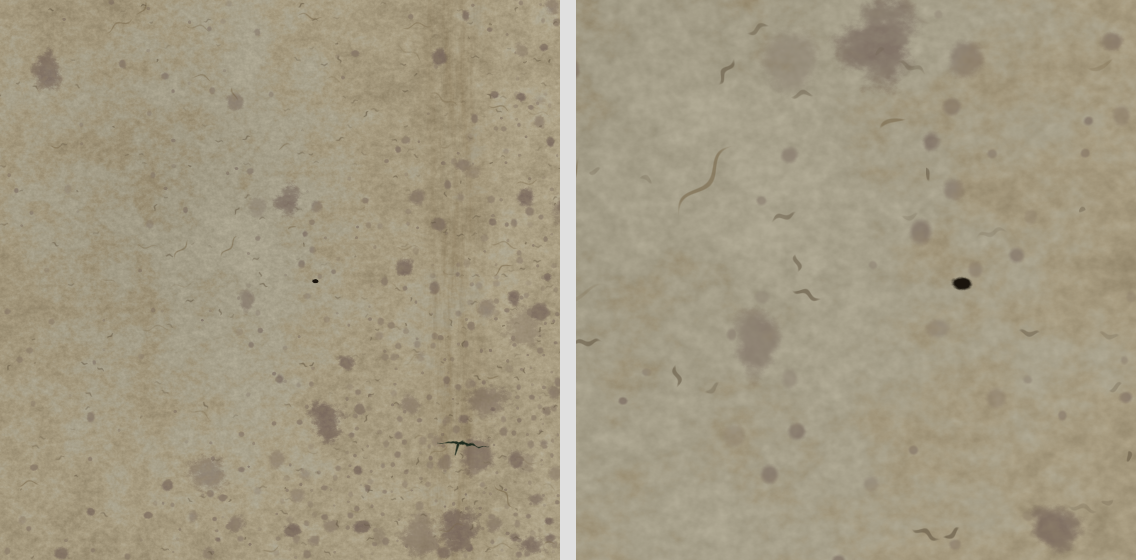
Left: the whole. Right: its middle third, enlarged.
Give the GLSL for this texture, as a Shadertoy shader.

```glsl
// Weathered plaster: mottled tan and blue-grey ground with fine grain,
// mauve-brown stains gathered at the lower right, hairline marks and one crack.
// Gradient noise makes the ground; jittered cells scatter stains and marks.

vec3 hash3(vec2 p) {
    vec3 q = fract(vec3(p.xyx + 17.0) * vec3(0.1031, 0.1030, 0.0973));
    q += dot(q, q.yxz + 33.33);
    return fract((q.xxy + q.yzz) * q.zyx);
}

float corner(vec2 cell, vec2 offset) {
    float a = 6.2832 * hash3(cell).x;
    return dot(vec2(cos(a), sin(a)), offset);
}

float gradientNoise(vec2 p) {
    vec2 i = floor(p), f = fract(p), e = vec2(1, 0);
    vec2 u = f * f * f * (f * (f * 6.0 - 15.0) + 10.0);
    return mix(mix(corner(i, f), corner(i + e, f - e), u.x),
               mix(corner(i + e.yx, f - e.yx), corner(i + 1.0, f - 1.0), u.x), u.y);
}

float fbm(vec2 p) {
    float sum = 0.0, amp = 0.5;
    for (int i = 0; i < 5; i++) {
        sum += amp * gradientNoise(p);
        p = mat2(1.6, 1.2, -1.2, 1.6) * p + 7.3;
        amp *= 0.58;
    }
    return sum;
}

// Share of cells that hold a stain: highest at the lower right.
float stainDensity(vec2 p) {
    return mix(0.05, 0.62, smoothstep(0.22, 0.9, 0.8 * p.x - 0.6 * p.y + 0.25));
}

// Soft ragged blots, one candidate per cell.
float stains(vec2 uv, float cells, float seed, float wobble) {
    vec2 p = uv * cells, id = floor(p);
    float mask = 0.0;
    for (int y = -1; y <= 1; y++)
    for (int x = -1; x <= 1; x++) {
        vec2 cell = id + vec2(x, y);
        vec3 h = hash3(cell + seed), k = hash3(cell + seed + 51.0);
        vec2 centre = cell + 0.15 + 0.7 * h.xy;
        float radius = mix(0.13, 0.36, k.x * k.x);
        vec2 d = (p - centre) * vec2(1.0, mix(0.75, 1.25, k.z));
        float blot = smoothstep(1.2, 0.55, length(d) / radius + wobble);
        float present = step(h.z, stainDensity(centre / cells));
        mask = max(mask, blot * present * mix(0.3, 0.95, k.y));
    }
    return mask;
}

// Short curved strokes, mostly near horizontal, with tapered ends.
float strokes(vec2 uv, float cells, float seed, float width, float share) {
    vec2 p = uv * cells, id = floor(p);
    float mask = 0.0, pixel = 1.0 / iResolution.y;
    for (int y = -1; y <= 1; y++)
    for (int x = -1; x <= 1; x++) {
        vec2 cell = id + vec2(x, y);
        vec3 h = hash3(cell + seed), k = hash3(cell + seed + 83.0);
        float angle = (k.x - 0.5) * (k.z > 0.75 ? 3.0 : 1.1);
        vec2 d = p - cell - 0.15 - 0.7 * h.xy;
        d = mat2(cos(angle), -sin(angle), sin(angle), cos(angle)) * d;
        float along = d.x / mix(0.1, 0.42, k.y);
        d.y += 0.05 * sin(d.x * 13.0 + h.x * 6.0) + 0.25 * d.x * d.x;
        float thick = width * (1.0 - along * along);
        float line = smoothstep(thick + pixel, thick - pixel, abs(d.y) / cells);
        float present = step(h.z, share * mix(0.35, 1.0, smoothstep(0.2, 0.8, uv.x)));
        mask = max(mask, line * present * smoothstep(1.0, 0.6, abs(along)) * mix(0.3, 1.0, k.z));
    }
    return mask;
}

// Jagged horizontal split with a short branch below.
float crack(vec2 uv) {
    vec2 p = uv - vec2(0.835, 0.206);
    float pixel = 1.0 / iResolution.y;
    float path = 0.007 * gradientNoise(vec2(p.x * 75.0, 3.4)) - 0.08 * p.x;
    float width = 0.0034 * (1.0 - smoothstep(0.0, 0.046, abs(p.x + 0.008)));
    width *= 0.75 + gradientNoise(p * 160.0);
    float split = smoothstep(width + pixel, width - pixel, abs(p.y - path));
    float t = clamp(-p.y / 0.018, 0.0, 1.0);
    float branch = length(p - vec2(-0.017 - 0.005 * t, -0.018 * t)) - 0.0024 * (1.0 - 0.7 * t);
    return max(split * step(abs(p.x + 0.008), 0.046), smoothstep(pixel, -pixel, branch));
}

void mainImage(out vec4 fragColor, in vec2 fragCoord) {
    vec2 uv = fragCoord / iResolution.y;
    float broad = fbm(uv * 4.0 + 3.7);
    float mottle = fbm(uv * vec2(17.0, 21.0) + 11.0);
    float grain = fbm(uv * vec2(75.0, 95.0) + 29.0);

    // Ground: olive to pale tan, washed with blue-grey left of centre
    float tone = 0.53 + 0.75 * broad + 0.75 * mottle + 0.5 * grain + 0.22 * (uv.x - 0.45);
    vec3 col = mix(vec3(0.59, 0.54, 0.435), vec3(0.715, 0.67, 0.56), clamp(tone, 0.0, 1.0));
    vec2 wash = (uv - vec2(0.34, 0.62)) * vec2(1.5, 1.3);
    float grey = exp(-4.0 * dot(wash, wash)) + 1.3 * broad + 1.5 * mottle + 0.8 * grain;
    vec3 greyTone = vec3(0.625, 0.605, 0.53) + 0.07 * (tone - 0.5);
    col = mix(col, greyTone, 0.75 * smoothstep(0.15, 0.95, grey));
    col += 0.045 * grain + 0.025 * gradientNoise(uv * 230.0);

    // Vertical grime streak
    float fibre = fbm(uv * vec2(45.0, 5.0) + 5.0);
    float band = exp(-pow((uv.x - 0.81 + 0.02 * broad) / 0.055, 2.0));
    col *= 1.0 - band * clamp(0.07 + 0.24 * fibre, 0.0, 0.25) * vec3(0.8, 1.0, 1.3);

    // Stains in three sizes
    float wobble = 1.1 * mottle + 0.5 * grain;
    float stain = stains(uv, 9.0, 5.0, 1.3 * wobble) * 0.85;
    stain = max(stain, stains(uv, 21.0, 37.0, wobble) * 0.85);
    stain = max(stain, stains(uv, 46.0, 71.0, 0.6 * wobble) * 0.6);
    stain *= clamp(0.85 + 0.7 * grain, 0.0, 1.0);
    col = mix(col, vec3(0.435, 0.365, 0.335), stain);

    // Hairlines, flecks, a dark pit and the crack
    col = mix(col, vec3(0.46, 0.39, 0.27), 0.6 * strokes(uv, 13.0, 9.0, 0.0013, 0.36));
    col = mix(col, vec3(0.38, 0.33, 0.25), 0.6 * strokes(uv, 42.0, 61.0, 0.0014, 0.2));
    float pit = length((uv - vec2(0.563, 0.498)) * vec2(0.8, 1.2)) + 0.003 * grain;
    col = mix(col, vec3(0.1, 0.08, 0.05), smoothstep(0.0055, 0.003, pit));
    col = mix(col, vec3(0.09, 0.15, 0.1), 0.95 * crack(uv));

    fragColor = vec4(col, 1.0);
}
```
